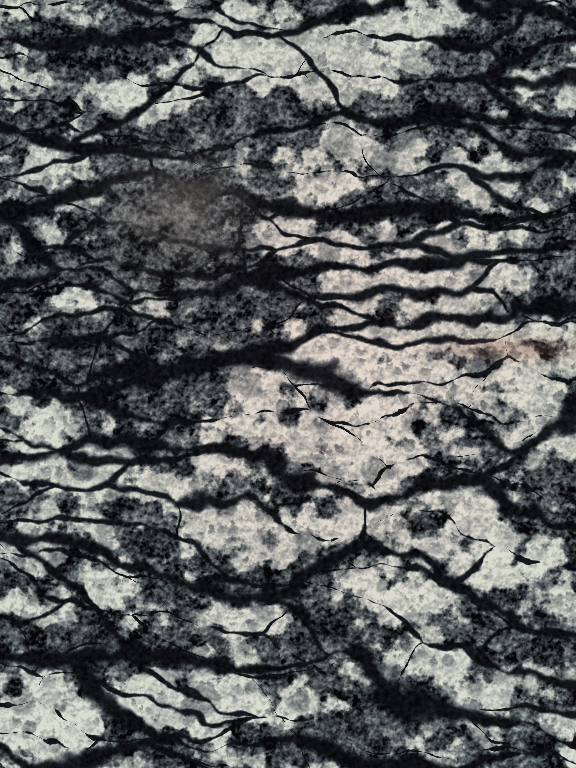
Reproduce this texture procedurally as a Shadertoy shader.

```glsl
// Weathered pale limestone split by dark, mostly level cracks.
// Stretched Voronoi edges form the cracks; gradient noise forms the dark crust,
// fine relief and grain; scattered round pits pock the surface.

const vec3 SOOT  = vec3(0.025, 0.025, 0.04);
const vec3 SLATE = vec3(0.33, 0.35, 0.37);
const vec3 PALE  = vec3(0.88, 0.86, 0.82);
const vec3 DUST  = vec3(0.41, 0.39, 0.38);
const vec3 RUST  = vec3(0.56, 0.42, 0.36);
const mat2 TURN  = mat2(0.8, 0.6, -0.6, 0.8);

vec2 hash2(vec2 p) {
    vec3 h = fract(p.xyx * vec3(0.1031, 0.1030, 0.0973));
    h += dot(h, h.yzx + 33.33);
    return fract((h.xx + h.yz) * h.zy);
}

float corner(vec2 cell, vec2 offset) {
    float angle = 6.2832 * hash2(cell).x;
    return dot(vec2(cos(angle), sin(angle)), offset);
}

float gradientNoise(vec2 p) {
    vec2 i = floor(p), f = p - i, e = vec2(1.0, 0.0);
    vec2 u = f * f * f * (f * (f * 6.0 - 15.0) + 10.0);
    float low  = mix(corner(i, f), corner(i + e, f - e), u.x);
    float high = mix(corner(i + e.yx, f - e.yx), corner(i + e.xx, f - e.xx), u.x);
    return mix(low, high, u.y);
}

float fbm(vec2 p, int octaves) {
    float sum = 0.0, amplitude = 1.0;
    for (int i = 0; i < octaves; i++) {
        sum += amplitude * gradientNoise(p);
        p = TURN * p * 2.03 + 17.3;
        amplitude *= 0.55;
    }
    return sum;
}

// Canvas distance to the nearest slab border; steep borders count as farther.
float crackDistance(vec2 p, vec2 scale) {
    vec2 q = p * scale, cell = floor(q), f = q - cell, nearest = vec2(9.0);
    for (int y = -1; y <= 1; y++)
    for (int x = -1; x <= 1; x++) {
        vec2 g = vec2(x, y), r = g + hash2(cell + g) - f;
        if (dot(r, r) < dot(nearest, nearest)) nearest = r;
    }
    float best = 1.0;
    for (int y = -2; y <= 2; y++)
    for (int x = -2; x <= 2; x++) {
        vec2 g = vec2(x, y), r = g + hash2(cell + g) - f, across = r - nearest;
        if (dot(across, across) < 1e-4) continue;
        vec2 n = normalize(across), slope = n * scale;
        float steepness = length(slope), level = abs(slope.y) / steepness;
        float d = dot(0.5 * (nearest + r), n) / steepness;
        best = min(best, d / mix(0.3, 1.0, level * level));
    }
    return best;
}

// Round hollows of random size and depth, one per cell.
float pits(vec2 p) {
    vec2 cell = floor(p), f = p - cell;
    float depth = 0.0;
    for (int y = -1; y <= 1; y++)
    for (int x = -1; x <= 1; x++) {
        vec2 g = vec2(x, y), kind = hash2(cell + g + 71.0);
        float radius = mix(0.12, 0.55, kind.x * kind.x);
        float d = length(g + hash2(cell + g) - f);
        depth = max(depth, kind.y * smoothstep(radius + 0.07, radius - 0.07, d));
    }
    return depth;
}

float blob(vec2 p, vec2 centre, vec2 size) {
    vec2 d = (p - centre) / size;
    return exp(-dot(d, d));
}

vec3 stoneColour(float tone) {
    vec3 shade = mix(SOOT, SLATE, clamp(tone / 0.4, 0.0, 1.0));
    return mix(shade, PALE, clamp((tone - 0.4) / 0.6, 0.0, 1.0));
}

void mainImage(out vec4 fragColor, in vec2 fragCoord) {
    vec2 p = fragCoord / iResolution.y;

    // Bent bedding: layers sag to the right low down
    vec2 bed = p + vec2(0.0, 0.22 * p.x * smoothstep(0.65, 0.0, p.y));
    bed += 0.035 * vec2(fbm(p * 5.0, 4), fbm(p * 5.0 + 40.0, 4));
    float rough = fbm(p * 30.0, 5);

    // Wide and fine cracks with ragged edges
    float wide = crackDistance(bed + 3.0, vec2(2.6, 8.5)) + 0.005 * rough;
    float fine = crackDistance(bed + 8.0, vec2(5.0, 19.0)) + 0.004 * rough;
    float wideSize = max(0.0065 + 0.016 * gradientNoise(p * 5.0), 0.0015);
    float fineSize = max(0.0015 + 0.012 * gradientNoise(p * 4.0 + 9.0), 0.0002);
    float crack = max(smoothstep(wideSize * 1.3 + 0.002, wideSize * 0.5, wide),
                      smoothstep(fineSize * 1.3 + 0.001, fineSize * 0.4, fine));

    // Dark crust gathers in some regions and along the cracks
    float region = 0.5 * blob(p, vec2(0.21, 0.64), vec2(0.15, 0.19))
                 + 0.25 * blob(p, vec2(0.64, 0.84), vec2(0.15, 0.11))
                 - 0.32 * blob(p, vec2(0.52, 0.50), vec2(0.20, 0.20))
                 - 0.35 * blob(p, vec2(0.46, 0.93), vec2(0.11, 0.07));
    float cover = 0.85 * fbm(p * vec2(6.0, 9.0) + 5.0, 4) + 0.5 * fbm(p * 27.0 + 31.0, 5)
                + region + 0.4 * exp(-max(wide, 0.0) / 0.014);
    float crust = smoothstep(-0.04, 0.19, cover);

    // Surface tone: pits, relief lit from above, grain
    float relief = rough - fbm((p + vec2(-0.001, 0.003)) * 30.0, 5);
    float grain = fbm(p * 150.0, 2);
    vec2 ragged = p + 0.007 * vec2(rough, grain);
    float hollow = max(pits(ragged * 24.0), 0.8 * pits(ragged * 58.0 + 13.0));
    float pale = 0.91 + 0.12 * fbm(p * 9.0, 3) + 0.22 * grain - 0.36 * hollow;
    float dark = 0.31 + 0.35 * rough + 0.35 * grain - 0.24 * hollow;
    float tone = mix(pale, dark, crust) + 0.4 * relief;
    tone = mix(tone, 0.03 + 0.06 * grain, crack * 0.94);

    // Cool rim, warm middle, dusty hollow and a rusty streak
    vec3 colour = stoneColour(tone);
    float middle = blob(p, vec2(0.42, 0.55), vec2(0.30, 0.36));
    colour *= mix(vec3(0.96, 1.01, 1.0), vec3(1.02, 0.985, 0.98), middle);
    float dust = blob(p + 0.05 * rough, vec2(0.23, 0.72), vec2(0.075, 0.06));
    colour = mix(colour, DUST * (1.0 + 0.3 * grain + 0.3 * rough), 0.75 * dust);
    float rust = blob(p, vec2(0.67, 0.545), vec2(0.09, 0.015));
    colour = mix(colour, RUST * (0.6 + tone * 0.7), 0.5 * rust);
    fragColor = vec4(clamp(colour, 0.0, 1.0), 1.0);
}
```
